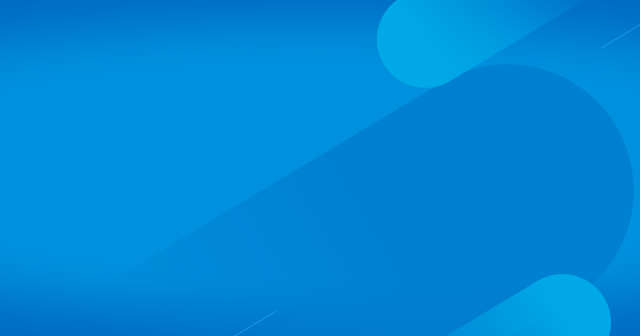
This background is drawn by a Shadertoy shader. Its source:

```glsl
// Blue backdrop with slanted, fading rounded bars and thin accent strokes.

const vec2 SLANT = vec2(0.8575, 0.5145);   // shared direction, pointing up and right

const vec3 SKY_BLUE  = vec3(0.000, 0.563, 0.865);
const vec3 EDGE_BLUE = vec3(0.000, 0.425, 0.770);
const vec3 DEEP_BLUE = vec3(0.000, 0.495, 0.815);
const vec3 CYAN      = vec3(0.000, 0.660, 0.904);
const vec3 PALE_BLUE = vec3(0.200, 0.680, 0.920);

// Distance to a bar with one round cap, running endlessly along dir
float barDistance(vec2 p, vec2 cap, vec2 dir, float radius) {
    vec2 q = p - cap;
    return length(q - dir * max(dot(q, dir), 0.0)) - radius;
}

// Distance to a stroke of given length and half width
float strokeDistance(vec2 p, vec2 start, vec2 dir, float len, float halfWidth) {
    vec2 q = p - start;
    return length(q - dir * clamp(dot(q, dir), 0.0, len)) - halfWidth;
}

// Antialiased coverage of a distance field
float coverage(float dist, float pixel) {
    return clamp(0.5 - dist / pixel, 0.0, 1.0);
}

// Opacity that falls from 1 to 0 along dir, measured from the cap
float fadeAlong(vec2 p, vec2 cap, vec2 dir, float solidEnd, float clearEnd) {
    float along = dot(p - cap, dir);
    return 1.0 - clamp((along - solidEnd) / (clearEnd - solidEnd), 0.0, 1.0);
}

// Lays a fading bar over a base colour
vec3 addBar(vec3 base, vec3 tint, vec2 p, vec2 cap, vec2 dir, float radius,
            vec2 fadeRange, float pixel) {
    float mask = coverage(barDistance(p, cap, dir, radius), pixel);
    return mix(base, tint, mask * fadeAlong(p, cap, dir, fadeRange.x, fadeRange.y));
}

// Lays a thin stroke over a base colour
vec3 addStroke(vec3 base, vec2 p, vec2 start, float len, float pixel) {
    float mask = coverage(strokeDistance(p, start, SLANT, len, 0.0013), pixel);
    return mix(base, PALE_BLUE, 0.6 * mask);
}

// Bright middle that darkens toward the top and bottom, most in the corners
vec3 backdrop(vec2 uv) {
    vec2 centered = (uv * 2.0 - 1.0) * vec2(0.45, 1.0);
    return mix(SKY_BLUE, EDGE_BLUE, smoothstep(0.62, 1.12, length(centered)));
}

void mainImage(out vec4 fragColor, in vec2 fragCoord) {
    float pixel = 1.0 / iResolution.y;
    vec2 p = fragCoord * pixel;
    vec3 color = backdrop(fragCoord / iResolution.xy);

    // Large dark bar
    color = addBar(color, mix(color, DEEP_BLUE, 0.88), p, vec2(1.510, 0.433),
                   -SLANT, 0.376, vec2(0.40, 1.25), pixel);

    // Small cyan bars
    vec2 cyanFade = vec2(-0.03, 0.50);
    color = addBar(color, CYAN, p, vec2(1.266, 0.883), SLANT, 0.1443, cyanFade, pixel);
    color = addBar(color, CYAN, p, vec2(1.674, 0.040), -SLANT, 0.1443, cyanFade, pixel);

    // Accent strokes
    color = addStroke(color, p, vec2(1.791, 0.858), 0.20, pixel);
    color = addStroke(color, p, vec2(0.700, 0.001), 0.14, pixel);

    fragColor = vec4(color, 1.0);
}
```
